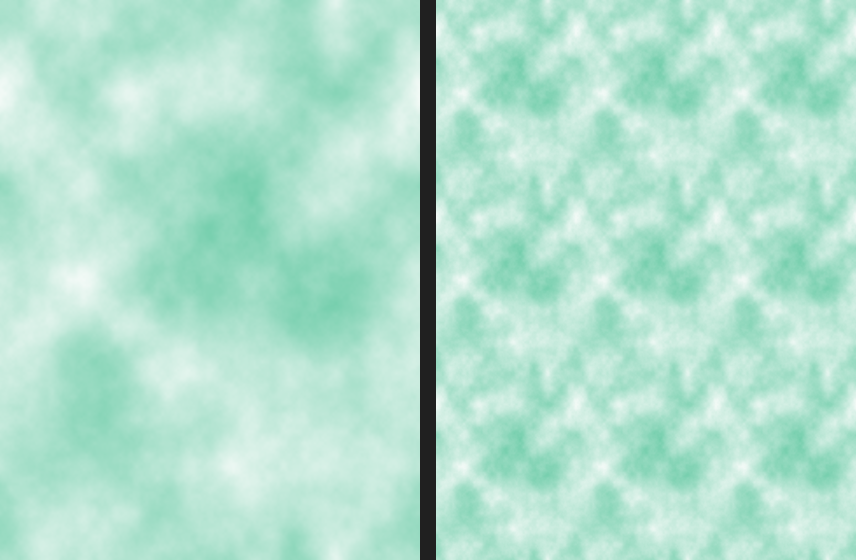
Left, the tile; right, the same tile 3 across and 3 down.
Reproduce this texture procedurally as a WebGL 2 fragment shader.

```glsl
#version 300 es
precision highp float;
// Soft mint clouds: six octaves of wrapping value noise are summed, each
// twice as fine and about half as strong as the last. The signed sum moves
// the colour along one line from deep mint to near white. Tiles on both axes.

uniform vec2 u_resolution;
out vec4 fragColor;

const vec2 BASE_CELLS = vec2(5.0, 6.0);
const int OCTAVES = 6;
const float GAIN = 0.52;
const vec3 MEAN_MINT = vec3(0.71, 0.896, 0.825);
const vec3 TONE_SPAN = vec3(0.71, 0.245, 0.416);

float hash(vec2 cell, float seed) {
    return fract(sin(dot(cell, vec2(127.1, 311.7)) + seed * 74.7) * 43758.5453);
}

// Lattice value whose cell index wraps at the period
float latticeValue(vec2 cell, vec2 period, float seed) {
    return hash(mod(cell, period), seed);
}

// Smoothly interpolated value noise, 0 to 1
float valueNoise(vec2 p, vec2 period, float seed) {
    vec2 cell = floor(p);
    vec2 f = fract(p);
    vec2 blend = f * f * (3.0 - 2.0 * f);
    float bottom = mix(latticeValue(cell, period, seed),
                       latticeValue(cell + vec2(1.0, 0.0), period, seed), blend.x);
    float top = mix(latticeValue(cell + vec2(0.0, 1.0), period, seed),
                    latticeValue(cell + vec2(1.0, 1.0), period, seed), blend.x);
    return mix(bottom, top, blend.y);
}

// Average of one lattice, used to keep the broad clouds balanced
float latticeMean(vec2 period, float seed) {
    float sum = 0.0;
    for (float y = 0.0; y < period.y; y++) {
        for (float x = 0.0; x < period.x; x++) {
            sum += hash(vec2(x, y), seed);
        }
    }
    return sum / (period.x * period.y);
}

// Signed sum of octaves, centred on zero
float clouds(vec2 uv, vec2 baseCells, float seed) {
    float amplitude = 0.5;
    vec2 period = baseCells;
    float tone = amplitude * (0.5 - latticeMean(baseCells, seed));
    for (int i = 0; i < OCTAVES; i++) {
        float octaveSeed = seed + float(i);
        tone += amplitude * (valueNoise(uv * period, period, octaveSeed) - 0.5);
        period *= 2.0;
        amplitude *= GAIN;
    }
    return tone;
}

void main() {
    vec2 uv = gl_FragCoord.xy / u_resolution;
    float tone = clouds(uv, BASE_CELLS, 5.0);
    vec3 colour = MEAN_MINT + TONE_SPAN * tone;
    fragColor = vec4(clamp(colour, 0.0, 1.0), 1.0);
}
```
